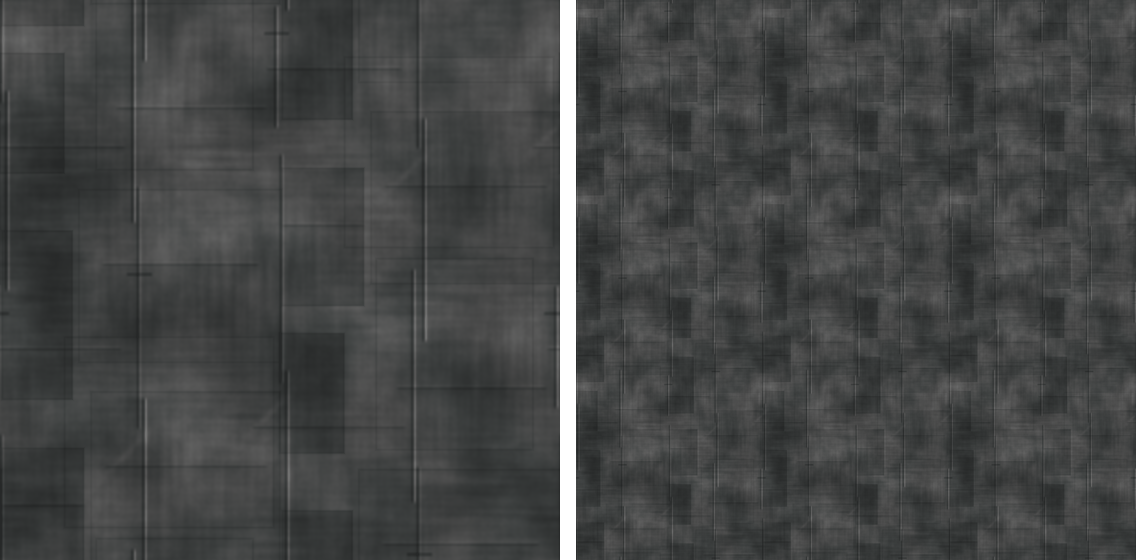
Left: one tile. Right: repeated 3 by 3.
Reproduce this texture procedurally as a WebGL 1 fragment shader.

```glsl
precision highp float;

uniform vec2 u_resolution;

const float BASE_TONE = 0.27;
const vec3 COOL_TINT = vec3(0.965, 1.012, 1.006);
const vec3 NEUTRAL_TINT = vec3(1.0, 1.002, 0.998);
const float EDGE_SOFTNESS = 0.002;

float hash(vec2 p) {
  vec3 q = fract(vec3(p.xyx) * 0.1031);
  q += dot(q, q.yzx + 33.33);
  return fract((q.x + q.y) * q.z);
}

vec2 gradient(vec2 cell, vec2 period) {
  float angle = 6.28319 * hash(mod(cell, period) + 7.0);
  return vec2(cos(angle), sin(angle));
}

// Gradient noise over the unit tile, wrapping after whole periods
float noise(vec2 uv, vec2 period) {
  vec2 p = uv * period;
  vec2 i = floor(p);
  vec2 f = p - i;
  vec2 s = f * f * f * (f * (f * 6.0 - 15.0) + 10.0);
  vec2 e = vec2(1.0, 0.0);
  float a = dot(gradient(i, period), f);
  float b = dot(gradient(i + e.xy, period), f - e.xy);
  float c = dot(gradient(i + e.yx, period), f - e.yx);
  float d = dot(gradient(i + e.xx, period), f - e.xx);
  return mix(mix(a, b, s.x), mix(c, d, s.x), s.y);
}

float fbm(vec2 uv, float frequency) {
  float sum = 0.0;
  float amplitude = 1.0;
  for (int k = 0; k < 6; k++) {
    sum += amplitude * noise(uv, vec2(frequency));
    frequency *= 2.0;
    amplitude *= 0.56;
  }
  return sum;
}

// Fine threads running both ways
float weave(vec2 uv) {
  float upright = noise(uv, vec2(90.0, 8.0)) + noise(uv, vec2(44.0, 5.0));
  float level = noise(uv, vec2(8.0, 90.0)) + noise(uv, vec2(5.0, 52.0));
  return upright * (0.6 + noise(uv, vec2(5.0))) + level * (0.6 - noise(uv, vec2(5.0)));
}

// Evenly spread centres; each odd index repeats its pair half a tile away
vec2 scatter(float index, float seed) {
  float pair = floor(index / 2.0);
  return fract(vec2(0.7549, 0.5698) * (pair + seed) + 0.5 * mod(index, 2.0));
}

vec2 wrapDelta(vec2 uv, vec2 center) {
  return fract(uv - center + 0.5) - 0.5;
}

float within(float distanceToEdge, float softness) {
  return smoothstep(-softness, softness, distanceToEdge);
}

// Flat plate, shaded across its width, with a thin dark rim
float panel(vec2 d, vec2 halfSize, float tone) {
  vec2 inset = halfSize - abs(d);
  float edge = min(inset.x, inset.y);
  float shade = 0.65 + 0.35 * d.x / halfSize.x;
  float rim = exp(-pow(edge / 0.0022, 2.0));
  return tone * shade * within(edge, EDGE_SOFTNESS) - 0.09 * rim;
}

// Dark cut along y with a lit lip and a soft shadow on one side
float groove(vec2 d, float halfLength, float lip) {
  float ends = within(halfLength - abs(d.y), 0.006);
  float cut = exp(-pow(d.x / 0.0028, 2.0));
  float light = exp(-pow((d.x - 0.005) / 0.0026, 2.0));
  float shadow = exp(-max(-d.x, 0.0) / 0.018) * within(-d.x, EDGE_SOFTNESS);
  return ends * (lip * light - 0.26 * cut - 0.1 * shadow);
}

float panels(vec2 uv) {
  float sum = 0.0;
  for (int k = 0; k < 14; k++) {
    float i = float(k);
    float id = floor(i / 2.0);
    float narrow = mod(id, 2.0);
    vec2 size = vec2(hash(vec2(id, 3.0)), hash(vec2(id, 11.0)));
    vec2 halfSize = mix(vec2(0.12) + 0.09 * size, vec2(0.05, 0.1) + vec2(0.03, 0.07) * size, narrow);
    float tone = mix(0.24 * hash(vec2(id, 19.0)) - 0.09, -0.24, narrow);
    sum += panel(wrapDelta(uv, scatter(i, 0.4)), halfSize, tone);
  }
  return sum;
}

float grooves(vec2 uv) {
  float sum = 0.0;
  for (int k = 0; k < 12; k++) {
    float i = float(k);
    float id = floor(i / 2.0);
    float size = hash(vec2(id, 29.0));
    float lip = 0.12 + 0.3 * hash(vec2(id, 37.0));
    vec2 upright = wrapDelta(uv, scatter(i, 2.3));
    vec2 level = wrapDelta(uv, scatter(i, 9.7)).yx;
    vec2 dash = wrapDelta(uv, scatter(i, 15.2));
    sum += groove(upright, 0.09 + 0.15 * size, lip);
    sum += 0.5 * groove(level, 0.06 + 0.1 * size, 0.3 * lip);
    // Short thick dashes, only for some pairs
    float bar = within(0.022 - abs(dash.x), 0.004) * within(0.003 - abs(dash.y), 0.003);
    sum -= 0.28 * bar * step(4.0, id);
  }
  return sum;
}

// Faint slanted scuffs
float scuffs(vec2 uv) {
  float sum = 0.0;
  for (int k = 0; k < 4; k++) {
    vec2 d = wrapDelta(uv, scatter(float(k), 5.6));
    vec2 slanted = vec2(d.x + d.y, d.x - d.y) * 0.7071;
    sum += exp(-pow(slanted.x / 0.055, 2.0) - pow(slanted.y / 0.007, 2.0));
  }
  return sum;
}

void main() {
  vec2 uv = gl_FragCoord.xy / u_resolution;
  float relief = 0.46 * fbm(uv, 4.0) + 0.11 * weave(uv);
  relief += panels(uv) + grooves(uv) + 0.14 * scuffs(uv);
  float tone = BASE_TONE * exp(clamp(relief, -0.55, 0.5));

  // Cool shadows, neutral highlights
  vec3 tint = mix(COOL_TINT, NEUTRAL_TINT, smoothstep(0.2, 0.33, tone + 0.08 * noise(uv, vec2(6.0))));
  gl_FragColor = vec4(tone * tint, 1.0);
}
```
